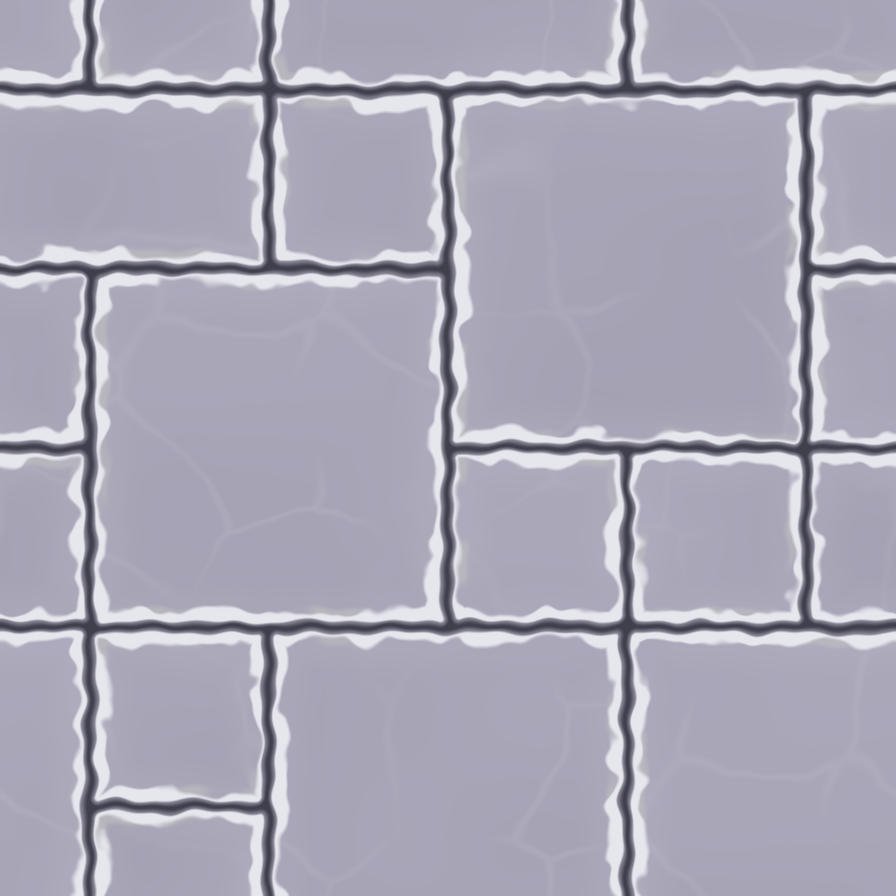
Give the GLSL for this texture, as a three.js fragment shader.

```glsl
// Pale lilac stone paving: square and oblong slabs with dark joints and chipped bright rims.
varying vec2 vUv;

const float GRID = 5.0;   // paving modules across and down
const float TAU = 6.28319;

const vec3 JOINT_DEEP = vec3(0.25, 0.25, 0.30);
const vec3 JOINT_EDGE = vec3(0.53, 0.52, 0.58);
const vec3 RIM        = vec3(0.90, 0.90, 0.93);
const vec3 WORN       = vec3(0.74, 0.74, 0.75);
const vec3 FACE       = vec3(0.655, 0.645, 0.715);
const vec3 VEIN       = vec3(0.70, 0.69, 0.755);

float hash(vec2 p) {
  return fract(sin(dot(p, vec2(127.1, 311.7))) * 43758.5);
}

float noise(vec2 p) {
  vec2 i = floor(p), f = fract(p);
  f = f * f * (3.0 - 2.0 * f);
  return mix(mix(hash(i), hash(i + vec2(1.0, 0.0)), f.x),
             mix(hash(i + vec2(0.0, 1.0)), hash(i + vec2(1.0, 1.0)), f.x), f.y);
}

// Distance gap between the two nearest scattered points: zero along veins.
float cellGap(vec2 p) {
  vec2 cell = floor(p);
  float nearest = 8.0, second = 8.0;
  for (int y = -1; y <= 1; y++) {
    for (int x = -1; x <= 1; x++) {
      vec2 c = cell + vec2(float(x), float(y));
      float d = length(c + vec2(hash(c), hash(c + 19.3)) - p);
      second = min(second, max(nearest, d));
      nearest = min(nearest, d);
    }
  }
  return second - nearest;
}

// Replaces the slab (xy local position, zw size) where a larger one covers q.
vec4 placeSlab(vec4 slab, vec2 q, vec2 corner, vec2 size) {
  vec2 local = mod(q - corner, GRID);
  return local.x < size.x && local.y < size.y ? vec4(local, size) : slab;
}

// Unit slabs everywhere, overlaid by one oblong and four double squares.
vec4 findSlab(vec2 q) {
  vec4 slab = vec4(fract(q), 1.0, 1.0);
  slab = placeSlab(slab, q, vec2(4.0, 3.0), vec2(2.0, 1.0));
  slab = placeSlab(slab, q, vec2(2.0, 2.0), vec2(2.0));
  slab = placeSlab(slab, q, vec2(0.0, 1.0), vec2(2.0));
  slab = placeSlab(slab, q, vec2(1.0, 4.0), vec2(2.0));
  return placeSlab(slab, q, vec2(3.0, 4.0), vec2(2.0));
}

// Depth inside a rounded slab, positive inwards.
float slabDepth(vec2 local, vec2 size, float radius) {
  vec2 a = abs(local - 0.5 * size) - 0.5 * size + radius;
  return radius - length(max(a, 0.0)) - min(max(a.x, a.y), 0.0);
}

// Small periodic wander that bends the joints.
vec2 jointWander(vec2 uv) {
  return 0.008 * sin(TAU * (uv.yx * 11.0 + uv * 3.0))
       + 0.006 * sin(TAU * (uv.yx * 23.0 - uv * 5.0) + 1.7);
}

vec3 faceColor(vec2 p, float depth) {
  float tone = noise(p * 1.3) - 0.5;
  vec2 bent = p + 0.25 * vec2(noise(p * 2.0), noise(p * 2.0 + 31.0));
  float vein = 1.0 - smoothstep(0.0, 0.07, cellGap(bent * 1.1));
  vein *= smoothstep(0.25, 0.8, noise(p * 1.7 + 8.0));
  vec3 color = FACE + 0.025 * tone + 0.012 * smoothstep(0.3, 0.1, depth);
  return mix(color, VEIN, 0.5 * vein);
}

void main() {
  vec2 q = vUv * GRID - 0.5 + jointWander(vUv);
  vec4 slab = findSlab(q);
  vec2 corner = mod(floor(q - slab.xy + 0.5), GRID);
  vec2 p = slab.xy + 40.0 * vec2(hash(corner), hash(corner + 7.7));
  float depth = slabDepth(slab.xy, slab.zw, 0.06);

  // Uneven lip of the joint and width of the chipped rim
  float chips = 0.65 * noise(p * 6.0) + 0.35 * noise(p * 13.0 + 5.0);
  float lip = 0.022 + 0.024 * noise(p * 8.0 + 17.0);
  float rimEnd = lip + 0.012 + 0.075 * smoothstep(0.15, 0.85, chips);

  // Slab face with worn patches behind the rim
  vec3 color = faceColor(p, depth);
  float worn = smoothstep(0.45, 0.7, noise(p * 4.0 + 23.0));
  worn *= 1.0 - smoothstep(0.085, 0.125, depth);
  color = mix(color, WORN, 0.7 * worn);

  // Bright rim, soft inwards and crisp against the joint
  float rim = 1.0 - smoothstep(rimEnd - 0.012, rimEnd + 0.016, depth);
  color = mix(color, RIM, rim);

  // Joint, darkest along its centre
  vec3 joint = mix(JOINT_DEEP, JOINT_EDGE, smoothstep(0.002, lip, depth));
  color = mix(joint, color, smoothstep(lip - 0.007, lip + 0.008, depth));

  gl_FragColor = vec4(color, 1.0);
}
```
